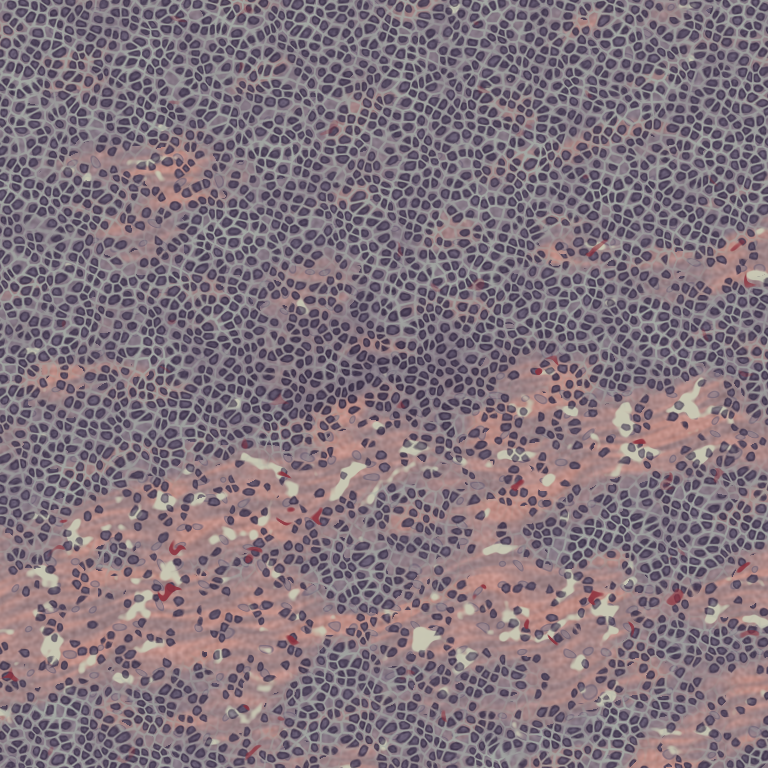
Give the GLSL for this texture, as a WebGL 1 fragment shader.

```glsl
precision highp float;
// Stained lymphoid tissue: packed dark nuclei, pink fibrous bands, pale gaps and red cells.
uniform vec2 u_resolution;

const float CELLS_ACROSS = 68.0;
const vec3 NUCLEUS_RIM = vec3(0.25, 0.21, 0.30);
const vec3 NUCLEUS_CORE = vec3(0.39, 0.35, 0.44);
const vec3 CYTOPLASM = vec3(0.52, 0.47, 0.52);
const vec3 HALO = vec3(0.64, 0.66, 0.64);
const vec3 STROMA = vec3(0.62, 0.52, 0.53);
const vec3 FIBRE = vec3(0.74, 0.55, 0.52);
const vec3 GAP = vec3(0.79, 0.79, 0.71);
const vec3 RED_CELL = vec3(0.55, 0.19, 0.24);

vec2 hash2(vec2 p) {
  vec3 q = fract(p.xyx * vec3(0.1031, 0.1030, 0.0973));
  q += dot(q, q.yzx + 33.33);
  return fract((q.xx + q.yz) * q.zy);
}

mat2 rotation(float angle) {
  float c = cos(angle), s = sin(angle);
  return mat2(c, s, -s, c);
}

float gradientAt(vec2 corner, vec2 offset) {
  return dot(hash2(corner) * 2.0 - 1.0, offset);
}

// Gradient noise, roughly -0.7 to 0.7
float noise(vec2 p) {
  vec2 i = floor(p), f = fract(p);
  vec2 u = f * f * f * (f * (f * 6.0 - 15.0) + 10.0);
  vec2 e = vec2(1.0, 0.0);
  float low = mix(gradientAt(i, f), gradientAt(i + e, f - e), u.x);
  float high = mix(gradientAt(i + e.yx, f - e.yx), gradientAt(i + 1.0, f - 1.0), u.x);
  return 1.4 * mix(low, high, u.y);
}

float fbm(vec2 p) {
  float sum = 0.0, amplitude = 1.0;
  for (int i = 0; i < 4; i++) {
    sum += amplitude * noise(p);
    p = rotation(0.6) * p * 2.0 + 7.1;
    amplitude *= 0.5;
  }
  return sum;
}

// Soft sloping band across the canvas
float band(vec2 uv, float height, float slope, float width) {
  float d = (uv.y - height - slope * (uv.x - 0.5)) / width;
  return exp(-d * d);
}

float bump(vec2 uv, vec2 centre, vec2 radius) {
  vec2 d = (uv - centre) / radius;
  return exp(-dot(d, d));
}

// Share of connective tissue, 0 in packed cells to 1 in the bands
float stromaAt(vec2 uv) {
  float bands = band(uv, 0.38, 0.22, 0.06) + 0.9 * band(uv, 0.20, 0.07, 0.07);
  bands += 0.4 * band(uv, 0.74, -0.16, 0.04) * smoothstep(0.9, 0.5, uv.x);
  bands += 0.5 * bump(uv, vec2(0.72, 0.68), vec2(0.10, 0.06));
  bands += 0.5 * bump(uv, vec2(0.85, 0.12), vec2(0.10, 0.07));
  float patches = fbm(rotation(-0.15) * uv * vec2(5.0, 9.0));
  float lowerBias = 0.28 * smoothstep(0.75, 0.2, uv.y);
  return smoothstep(0.15, 0.85, 0.08 + lowerBias + 0.5 * bands + 0.75 * patches);
}

// Nearest cell: offset to its centre (xy) and approximate distance to its border (z)
vec3 nearestCell(vec2 p) {
  vec2 base = floor(p), nearest = vec2(0.0);
  float first = 9.0, second = 9.0;
  for (int y = -1; y <= 1; y++) {
    for (int x = -1; x <= 1; x++) {
      vec2 cell = base + vec2(float(x), float(y));
      vec2 offset = cell + 0.14 + 0.72 * hash2(cell) - p;
      float d = length(offset);
      second = min(second, max(d, first));
      if (d < first) { first = d; nearest = offset; }
    }
  }
  return vec3(nearest, 0.5 * (second - first));
}

// Distance to a sparse, randomly turned ellipse, in grid units
float scatteredEllipse(vec2 p, float chance, float radius, float aspect) {
  vec2 cell = floor(p), pick = hash2(cell + 31.0);
  if (pick.x > chance) return 1.0;
  vec2 d = fract(p) - 0.5 - 0.4 * (hash2(cell + 5.0) - 0.5);
  d = rotation(1.6 * (pick.y - 0.5)) * d;
  return length(d * vec2(1.0, aspect)) - radius * (0.6 + 0.4 * pick.y);
}

void main() {
  vec2 uv = gl_FragCoord.xy / u_resolution;
  float stroma = stromaAt(uv);
  float crowd = bump(uv, vec2(0.47, 0.51), vec2(0.20, 0.08));
  vec2 flow = rotation(-0.2) * uv + 0.025 * vec2(noise(uv * 9.0), noise(uv * 9.0 + 40.0));
  float mottle = noise(uv * 150.0);

  // Ground: cytoplasm and wavy pink fibres
  float strands = noise(flow * vec2(14.0, 95.0));
  float bundles = smoothstep(0.1, 0.5, noise(flow * vec2(9.0, 26.0) + 60.0));
  vec3 tissue = mix(STROMA, FIBRE, clamp(0.3 + strands + 0.7 * bundles, 0.0, 1.0));
  vec3 color = mix(CYTOPLASM, tissue, clamp(stroma + 0.5 * bundles, 0.0, 1.0));
  color += 0.07 * mottle + 0.05 * strands * stroma;

  // Open pale gaps, mostly along the bands
  float gapField = noise(flow * vec2(24.0, 36.0) + 12.0) + 0.35 * noise(uv * 75.0);
  float gap = smoothstep(0.22, 0.42, gapField - 0.42 * (1.0 - stroma));
  color = mix(color, GAP, gap * 0.95);

  // Large pale nuclei with a thin dark rim
  float pale = scatteredEllipse(uv * 36.0 + 0.3 * noise(uv * 30.0), 0.5, 0.30, 1.6);
  float paleRim = 1.0 - smoothstep(0.0, 0.09, abs(pale));
  float paleBody = smoothstep(0.06, -0.06, pale);
  color = mix(color, vec3(0.54, 0.49, 0.54), paleBody * 0.6 * (1.0 - gap));
  color = mix(color, NUCLEUS_CORE, paleRim * 0.5 * (1.0 - gap));

  // Packed round nuclei inside pale halos
  vec2 p = rotation(0.35) * uv * CELLS_ACROSS + 0.5 * noise(uv * 25.0) + 90.0;
  vec3 cell = nearestCell(p);
  vec2 traits = hash2(floor(p + cell.xy) + 77.0);
  float present = step(traits.x, mix(0.96, 0.36, stroma) + 0.3 * crowd);
  float web = smoothstep(0.16, 0.02, cell.z) * (1.0 - stroma);
  float haloStrength = 0.75 + 0.5 * noise(uv * 18.0) - 0.45 * crowd;
  color = mix(color, HALO, clamp(web * haloStrength, 0.0, 1.0));
  float radius = mix(0.37, 0.48, traits.y) + 0.08 * mottle;
  float depth = min(radius - length(cell.xy), cell.z - 0.07);
  float nucleus = smoothstep(-0.07, 0.11, depth) * present;
  float core = smoothstep(0.06, 0.30, depth) * (0.4 + 0.6 * traits.y);
  vec3 chromatin = mix(NUCLEUS_RIM, NUCLEUS_CORE, core + 0.25 * fract(traits.x * 13.0));
  chromatin += 0.06 * noise(p * 4.0) - 0.05 * crowd;
  color = mix(color, chromatin, nucleus * (0.94 - 0.25 * gap));

  // Sparse red cells
  float red = scatteredEllipse(uv * 20.0 + 0.4 * noise(uv * 45.0) + 3.0, 0.13, 0.19, 1.8);
  color = mix(color, RED_CELL, smoothstep(0.05, -0.05, red) * (0.3 + 0.6 * stroma));

  gl_FragColor = vec4(color, 1.0);
}
```
